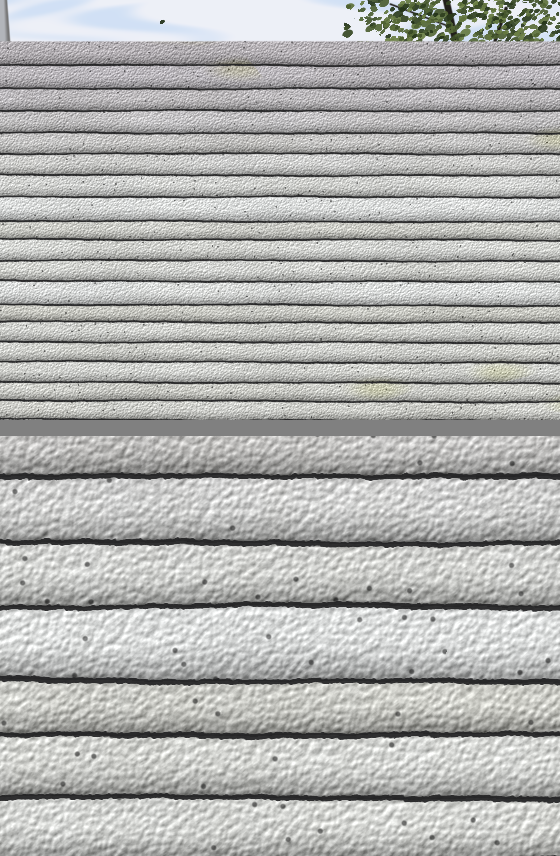
Top: the whole. Bottom: its middle third, enlarged.
A WebGL 1 fragment shader for this texture:

```glsl
precision highp float;
// A wall of eighteen stacked, rough concrete layers under a pale sky with foliage.
// Seams follow a slowly tightening spacing; each layer is shaded as a rounded
// bead, and embossed cellular noise gives the gritty surface.
uniform vec2 u_resolution;

vec2 hash2(vec2 c) {
  return fract(sin(vec2(dot(c, vec2(127.1, 311.7)), dot(c, vec2(269.5, 183.3)))) * 43758.5);
}

// Cellular noise: distance to the nearest point, and that point's random value
vec2 cells(vec2 p) {
  vec2 base = floor(p), nearest = vec2(9.0, 0.0);
  for (int j = -1; j <= 1; j++) {
    for (int i = -1; i <= 1; i++) {
      vec2 cell = base + vec2(float(i), float(j));
      float d = length(cell + hash2(cell) - p);
      if (d < nearest.x) nearest = vec2(d, hash2(cell + 17.0).x);
    }
  }
  return nearest;
}

// Smooth blotches from layered sines, about -1 to 1
float mottle(vec2 p) {
  return (sin(p.x * 7.0 + 2.0 * sin(p.y * 9.0)) + sin(p.y * 17.0 - p.x * 11.0)
        + sin(p.x * 29.0 + 3.0 * sin(p.y * 23.0 + p.x * 5.0))) / 3.0;
}

// Depth of seam i below the top of the canvas; seam 0 is the top of the wall
float seam(float i, float x) {
  float spacing = 0.0955 + i * 0.05517 - i * i * 0.000278;
  float drift = 0.0062 * exp(-pow((i - 2.0) / 2.2, 2.0));
  float thickThin = 0.0087 * exp(-pow((i - 10.0) / 5.0, 2.0)) * max(cos(i * 1.5708), 0.0);
  float wobble = 0.0009 * sin(x * 6.0 + i * 2.7) + 0.0006 * sin(x * 19.0 + i * 5.1)
               + 0.0004 * sin(x * 73.0 + i * 8.3) + 0.0003 * sin(x * 171.0 + i * 3.9);
  return spacing + drift + thickThin + wobble * min(0.3 + i, 1.0) + 0.0002 * i * x;
}

float roughness(vec2 p) {
  p.x += 0.5 * p.y;
  return cells(p * 150.0).x + 0.6 * cells(p * 270.0 + 9.0).x;
}

float segment(vec2 p, vec2 a, vec2 b) {
  vec2 ab = b - a;
  return length(p - a - ab * clamp(dot(p - a, ab) / dot(ab, ab), 0.0, 1.0));
}

vec3 background(vec2 p, float pixel) {
  // Bright cloud thinning into blue
  vec3 color = mix(vec3(0.93, 0.94, 0.97), vec3(0.82, 0.88, 0.96),
                   smoothstep(-0.1, 0.8, mottle(p * vec2(0.8, 2.0) + 0.4)));

  // Trunk and branch behind the leaves
  float wood = min(segment(p, vec2(1.06, -0.01), vec2(1.085, 0.1)) - 0.008,
                   segment(p, vec2(1.205, 0.02), vec2(1.178, 0.1)) - 0.004);
  wood = min(wood, segment(p, vec2(0.93, 0.01), vec2(1.075, 0.065)) - 0.002);
  color = mix(color, vec3(0.13, 0.12, 0.10), 1.0 - smoothstep(-pixel, pixel, wood));

  // Two scales of leaves, denser to the right
  float density = smoothstep(0.79, 0.97, p.x) * (0.55 + 0.3 * mottle(p * 4.0 + 1.0));
  for (int k = 0; k < 2; k++) {
    float scale = 46.0 + 38.0 * float(k);
    vec2 leaf = cells(vec2(p.x + 0.4 * p.y, p.y * 1.2) * scale + float(k) * 31.0);
    float cover = (1.0 - smoothstep(0.48, 0.62, leaf.x)) * step(leaf.y, density);
    vec3 green = mix(vec3(0.13, 0.19, 0.09), vec3(0.43, 0.51, 0.27), fract(leaf.y * 13.7));
    color = mix(color, green, cover * 0.92);
  }

  // Grey post at the left edge
  float edge = 0.017 + 0.075 * p.y;
  vec3 post = mix(vec3(0.70, 0.71, 0.73), vec3(0.46), smoothstep(0.4, 0.9, p.x / edge));
  return mix(post, color, smoothstep(-pixel, pixel, p.x - edge));
}

vec3 concrete(vec2 p, float pixel) {
  // Find the layer that holds this point
  float layer = 0.0;
  for (int i = 1; i <= 18; i++) {
    if (p.y > seam(float(i), p.x)) layer = float(i);
  }
  float top = seam(layer, p.x), bottom = seam(layer + 1.0, p.x);
  float thickness = bottom - top;
  float across = (p.y - top) / thickness;

  // Mauve grey above, paler below; thin layers are duller and warmer
  vec3 color = mix(vec3(0.67, 0.655, 0.67), vec3(0.79, 0.795, 0.785), smoothstep(0.09, 0.5, p.y));
  float thin = clamp((0.052 - thickness) / 0.013, -0.5, 1.0) * step(1.0, layer);
  color *= 1.0 - thin * vec3(0.06, 0.065, 0.085);
  color *= 1.0 + 0.03 * mottle(p * vec2(1.5, 3.0) + layer * 1.7);

  // Rounded bead with a shaded underside
  color *= 1.05 - 0.20 * smoothstep(0.4, 1.0, across);
  color *= 1.0 - 0.32 * exp(-(bottom - p.y) / 0.006);

  // Grit lit from above, sparse pits and olive stains
  float grit = roughness(p) - roughness(p + vec2(0.0015, 0.0025));
  color += 0.25 * grit;
  vec2 pit = cells(p * 45.0);
  color *= 1.0 - 0.5 * step(0.82, pit.y) * (1.0 - smoothstep(0.05, 0.13, pit.x));
  vec2 stain = cells(p * vec2(5.0, 14.0) + 3.0);
  color -= vec3(0.02, 0.02, 0.10) * step(0.9, stain.y) * (1.0 - smoothstep(0.05, 0.5, stain.x));

  // Dark uneven groove between layers
  float gap = min(bottom - p.y, layer > 0.5 ? p.y - top : 1.0);
  float width = 0.0021 + 0.0006 * sin(p.x * 13.0 + layer * 4.0) + 0.0012 * grit;
  float groove = 1.0 - smoothstep(width - pixel * 0.6, width + pixel * 0.6, gap);
  return mix(color, vec3(0.13, 0.13, 0.135), 0.93 * groove);
}

void main() {
  vec2 p = gl_FragCoord.xy / u_resolution.y;
  p.y = 1.0 - p.y;
  float pixel = 1.0 / u_resolution.y;
  float wall = smoothstep(-pixel, pixel, p.y - seam(0.0, p.x));
  gl_FragColor = vec4(mix(background(p, pixel), concrete(p, pixel), wall), 1.0);
}
```
